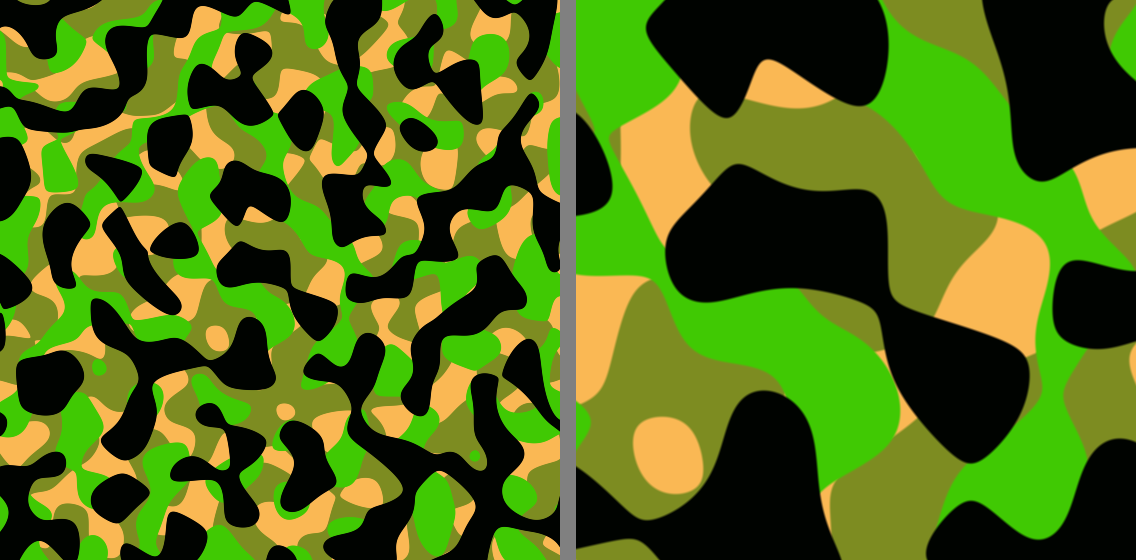
Left: the whole. Right: its middle third, enlarged.
This pattern is drawn by a three.js fragment shader. Its source:

```glsl
#define WAVES 32
#define FREQ_MIN 4.5
#define FREQ_MAX 12.0
#define EDGE 0.001
#define OLIVE_LEVEL -0.25
#define GREEN_LEVEL 0.32
#define BLACK_LEVEL 0.32
#define ORANGE vec3(0.98, 0.72, 0.33)
#define OLIVE vec3(0.49, 0.55, 0.13)
#define GREEN vec3(0.25, 0.79, 0.01)
#define BLACK vec3(0.0, 0.01, 0.0)

varying vec2 vUv;

const float TAU = 6.28319;
const float GOLDEN_ANGLE = 2.39996;

float hash(vec2 p) {
  vec3 q = fract(vec3(p.xyx) * 0.1031);
  q += dot(q, q.yzx + 33.33);
  return fract((q.x + q.y) * q.z);
}

// Coverage of a blotch layer: layered sines in scattered directions,
// cut at a level given in standard deviations of their sum
float blotches(vec2 p, float seed, float level) {
  float height = 0.0;
  vec2 slope = vec2(0.0);
  for (int i = 0; i < WAVES; i++) {
    float n = float(i) + 1.0;
    float angle = n * GOLDEN_ANGLE + seed;
    float freq = mix(FREQ_MIN, FREQ_MAX, hash(vec2(n, seed)));
    float phase = TAU * hash(vec2(seed + 57.0, n + 19.0));
    vec2 wave = TAU * freq * vec2(cos(angle), sin(angle));
    float t = dot(wave, p) + phase;
    height += sin(t);
    slope += wave * cos(t);
  }
  // Dividing by the slope turns height into distance from the outline
  float cut = level * sqrt(float(WAVES) * 0.5);
  float dist = (height - cut) / max(length(slope), 1.0);
  return smoothstep(-EDGE, EDGE, dist);
}

void main() {
  // Paint the layers from the ground up
  vec3 color = ORANGE;
  color = mix(color, OLIVE, blotches(vUv, 3.0, OLIVE_LEVEL));
  color = mix(color, GREEN, blotches(vUv, 11.0, GREEN_LEVEL));
  color = mix(color, BLACK, blotches(vUv, 23.0, BLACK_LEVEL));
  gl_FragColor = vec4(color, 1.0);
}
```
